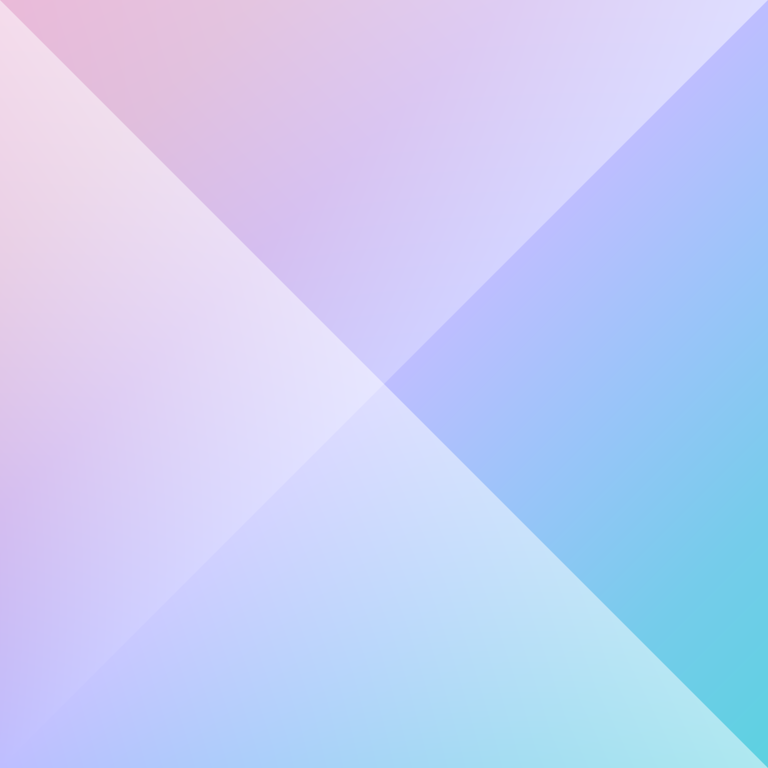
Reproduce this background procedurally as a WebGL 2 fragment shader.

```glsl
#version 300 es
precision highp float;
// Four pastel triangles meeting at the centre. One diagonal colour ramp runs
// from the upper left to the lower right; two translucent white half planes,
// each fading in along the other diagonal, split it into facets.

#define UPPER_VEIL 0.50   // white of the upper left half at the far corner
#define LOWER_VEIL 1.00   // white of the lower left half, per unit of rise
#define EDGE_WIDTH 1.0    // edge softness, in pixel footprints
#define STEPS 6

uniform vec2 u_resolution;
out vec4 outColor;

// Evenly spaced stops: pink, rose, lilac, periwinkle, sky, aqua, turquoise
const vec3 RAMP[STEPS + 1] = vec3[](
  vec3(0.89, 0.64, 0.80),
  vec3(0.84, 0.66, 0.82),
  vec3(0.78, 0.66, 0.92),
  vec3(0.745, 0.745, 1.00),
  vec3(0.60, 0.77, 0.975),
  vec3(0.46, 0.80, 0.92),
  vec3(0.36, 0.82, 0.88)
);

// Piecewise linear colour ramp, t in 0..1
vec3 ramp(float t) {
  vec3 color = RAMP[0];
  for (int i = 0; i < STEPS; i++) {
    color = mix(color, RAMP[i + 1], clamp(t * float(STEPS) - float(i), 0.0, 1.0));
  }
  return color;
}

// Smooth coverage of a half plane; positive distance is inside
float halfPlane(float distanceIn, float pixel) {
  float halfWidth = 0.5 * EDGE_WIDTH * pixel;
  return smoothstep(-halfWidth, halfWidth, distanceIn);
}

void main() {
  vec2 uv = gl_FragCoord.xy / u_resolution;
  float pixel = 1.4142 / min(u_resolution.x, u_resolution.y);

  float fall = 0.5 * (uv.x + 1.0 - uv.y);   // upper left to lower right
  float rise = 0.5 * (uv.x + uv.y);         // lower left to upper right
  vec3 color = ramp(fall);

  // Veil over the half above the rising diagonal
  float upper = halfPlane((uv.y - uv.x) * 0.7071, pixel);
  color = mix(color, vec3(1.0), upper * UPPER_VEIL * rise);

  // Veil over the half below the falling diagonal
  float lower = halfPlane((1.0 - uv.x - uv.y) * 0.7071, pixel);
  color = mix(color, vec3(1.0), lower * LOWER_VEIL * rise);

  outColor = vec4(color, 1.0);
}
```
